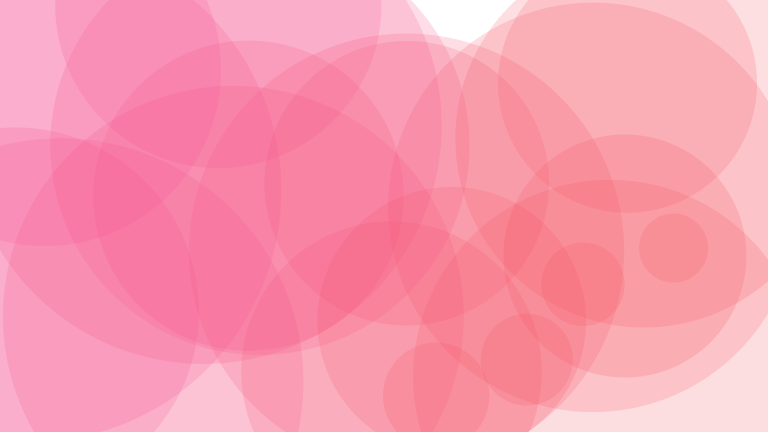
Give the GLSL for this background, as a Shadertoy shader.

```glsl
// Overlapping translucent discs, pink at the upper left and salmon at the right.
// A low-discrepancy sequence scatters the discs; each one is pushed clear of a
// bare white gap at the top edge, then blended over the discs before it.

const int   LARGE_COUNT  = 18;
const int   SMALL_COUNT  = 4;
const float OPACITY      = 0.19;
const vec2  LARGE_RADIUS = vec2(0.27, 0.60);   // min, max in canvas heights
const vec2  SMALL_RADIUS = vec2(0.07, 0.14);
const vec2  GAP_CENTER   = vec2(0.60, 1.02);   // fraction of the canvas
const float GAP_RADIUS   = 0.10;
const vec2  SMALL_MIN    = vec2(0.45, 0.0);    // area holding the small discs
const vec2  SMALL_MAX    = vec2(0.95, 0.6);
const vec3  PAPER        = vec3(1.0);
const vec3  PINK         = vec3(0.965, 0.32, 0.60);
const vec3  SALMON       = vec3(0.960, 0.32, 0.36);

const vec2  PLASTIC_STEP = vec2(0.7549, 0.5698);
const float GOLDEN_STEP  = 0.618;

// Hue follows the disc centre: warmer to the right and towards the bottom.
vec3 discTint(vec2 center, float aspect) {
    float warmth = center.x / aspect + 0.35 * (0.6 - center.y);
    return mix(PINK, SALMON, smoothstep(-0.1, 1.0, warmth));
}

vec3 blendDisc(vec3 under, vec2 p, vec2 center, float radius, float aspect) {
    float pixel = 1.0 / iResolution.y;
    float coverage = clamp(0.5 - (length(p - center) - radius) / pixel, 0.0, 1.0);
    return mix(under, discTint(center, aspect), OPACITY * coverage);
}

// Slide a disc outwards until it no longer covers the gap.
vec2 pushFromGap(vec2 center, float radius, float variation, float aspect) {
    vec2 away = center - GAP_CENTER * vec2(aspect, 1.0);
    float clearance = GAP_RADIUS * (0.9 + 0.6 * variation);
    float overlap = max(radius + clearance - length(away), 0.0);
    return center + normalize(away) * overlap;
}

void mainImage(out vec4 fragColor, in vec2 fragCoord) {
    float aspect = iResolution.x / iResolution.y;
    vec2 p = fragCoord / iResolution.y;
    vec3 color = PAPER;

    // Large discs
    for (int i = 1; i <= LARGE_COUNT; i++) {
        float n = float(i);
        float radius = mix(LARGE_RADIUS.x, LARGE_RADIUS.y, fract(n * GOLDEN_STEP));
        vec2 center = fract(n * PLASTIC_STEP) * vec2(aspect, 1.0);
        center = pushFromGap(center, radius, fract(n * 0.37), aspect);
        color = blendDisc(color, p, center, radius, aspect);
    }

    // Small accent discs
    for (int i = 1; i <= SMALL_COUNT; i++) {
        float n = float(i);
        float radius = mix(SMALL_RADIUS.x, SMALL_RADIUS.y, fract(n * 0.38));
        vec2 spread = fract(n * vec2(GOLDEN_STEP, PLASTIC_STEP.y));
        vec2 center = mix(SMALL_MIN, SMALL_MAX, spread) * vec2(aspect, 1.0);
        color = blendDisc(color, p, center, radius, aspect);
    }

    fragColor = vec4(color, 1.0);
}
```
